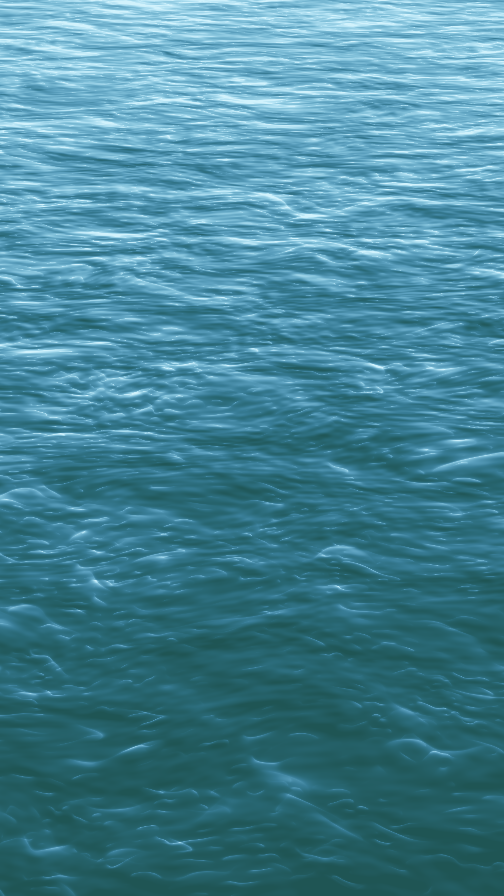
A WebGL 2 fragment shader for this texture:

```glsl
#version 300 es
precision highp float;
// Open water seen from above at a slant: ripples shrink toward the far top edge.
// Octaves of sheared gradient noise give lit slopes and thin crests, which
// shift a brightness value that a teal-to-sky colour ramp turns into water.

uniform vec2 u_resolution;
out vec4 fragColor;

vec2 gradientAt(vec2 cell) {
    vec3 h = fract(vec3(cell.xyx) * vec3(0.1031, 0.1030, 0.0973));
    h += dot(h, h.yzx + 33.33);
    float angle = 6.2832 * fract((h.x + h.y) * h.z);
    return vec2(cos(angle), sin(angle));
}

float noise(vec2 p) {
    vec2 i = floor(p), f = fract(p);
    vec2 w = f * f * f * (f * (f * 6.0 - 15.0) + 10.0);
    float a = dot(gradientAt(i), f);
    float b = dot(gradientAt(i + vec2(1, 0)), f - vec2(1, 0));
    float c = dot(gradientAt(i + vec2(0, 1)), f - vec2(0, 1));
    float d = dot(gradientAt(i + vec2(1, 1)), f - vec2(1, 1));
    return mix(mix(a, b, w.x), mix(c, d, w.x), w.y);
}

// Colour ramp from deep water to reflected sky
vec3 waterColor(float t) {
    vec3 ramp[7] = vec3[7](
        vec3(0.13, 0.35, 0.36), vec3(0.16, 0.41, 0.46), vec3(0.22, 0.49, 0.59),
        vec3(0.35, 0.62, 0.74), vec3(0.50, 0.75, 0.85), vec3(0.69, 0.88, 0.95),
        vec3(0.82, 0.95, 0.99));
    float s = clamp(t * 5.0, -0.3, 5.99);
    int k = int(max(s, 0.0));
    return mix(ramp[k], ramp[k + 1], s - float(k));
}

void main() {
    vec2 uv = gl_FragCoord.xy / u_resolution.y;
    float centre = 0.5 * u_resolution.x / u_resolution.y;

    // Perspective onto the water plane
    float depth = 1.0 / (1.45 - uv.y);
    vec2 p = vec2((uv.x - centre) * 11.0, 35.0) * depth;
    float footprint = 35.0 * depth * depth / u_resolution.y;

    // Bend the wave fronts
    p += 0.7 * vec2(noise(p * 0.45 + 3.7), noise(p * 0.4 + 19.3));

    // Broad swell and wind patches
    float swell = noise(p * vec2(0.22, 0.26) + 8.1) + 0.6 * noise(p * vec2(0.5, 0.45) + 41.7);

    // Lit slopes and crests, finer in each octave
    float slopes = 0.0, crests = 0.0;
    float frequency = 0.8, shear = 0.24;
    for (int i = 0; i < 4; i++) {
        vec2 q = p * frequency + 17.3 * float(i);
        q.y += q.x * shear;
        float height = noise(q);
        float slope = height - noise(q + vec2(0.06, 0.25));
        float size = frequency * footprint;
        float fade = 1.0 / (1.0 + 3.0 * size * size);

        // A crest is sharp on one side and soft on the other
        float line = exp(-max(height * 8.0, -height * 28.0));
        float patches = noise(q * vec2(0.55, 0.4) + 63.1) + 0.35 * swell;
        float broken = smoothstep(-0.05, 0.4, patches + 0.12 * uv.y);
        slopes += fade * slope;
        crests += fade * line * broken * smoothstep(0.02, 0.24, slope);

        frequency *= 1.85;
        shear *= -0.9;
    }

    // Sky reflection grows with distance
    float t = -0.02 + 0.5 * uv.y + 0.38 * uv.y * uv.y;
    t += 0.03 * (centre - uv.x) * uv.y;
    t += mix(0.1, 0.17, uv.y) * swell;
    t += mix(0.15, 0.46, smoothstep(0.0, 0.8, uv.y)) * slopes;
    t += mix(0.5, 0.4, uv.y) * crests;

    fragColor = vec4(waterColor(t), 1.0);
}
```
